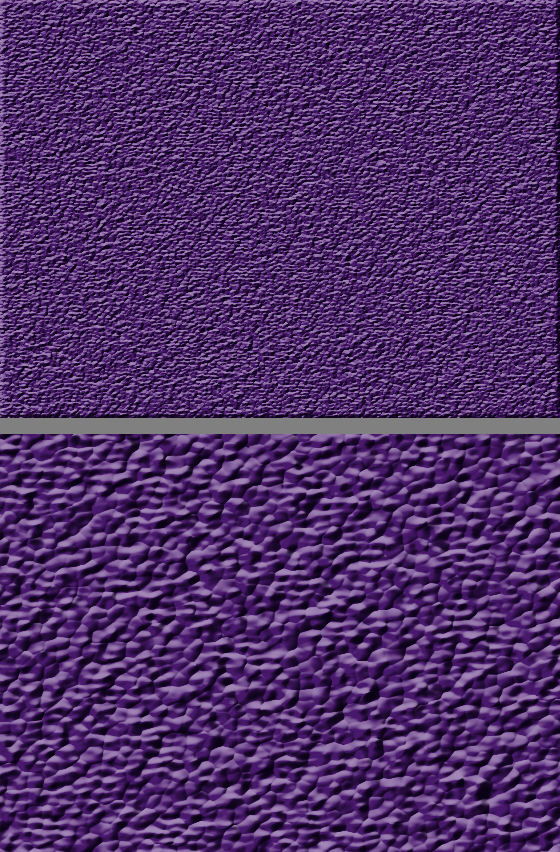
Top, the full canvas; bottom, a detail of the centre.
Write a Shadertoy shader that draws this texture.

```glsl
// Embossed purple plaster: fine broken wrinkles lit from the upper left, with a bevelled rim.

vec3 hash3(vec2 cell) {
    vec3 q = fract(cell.xyx * vec3(0.1031, 0.1030, 0.0973));
    q += dot(q, q.yxz + 33.33);
    return fract((q.xxy + q.yzz) * q.zyx);
}

// Slope of rounded cellular domes: smoothly blended offset from the nearest centre
vec2 domeSlope(vec2 p) {
    vec2 cell = floor(p);
    vec2 slope = vec2(0.0);
    float total = 0.0;
    for (int j = -1; j <= 1; j++) {
        for (int i = -1; i <= 1; i++) {
            vec2 id = cell + vec2(i, j);
            vec2 offset = p - id - hash3(id).xy;
            float weight = exp(-13.0 * dot(offset, offset));
            slope += weight * offset;
            total += weight;
        }
    }
    return slope / max(total, 1e-5);
}

// Slope of scattered soft bumps and pits of random strength, one per cell
vec2 bumpSlope(vec2 p) {
    vec2 cell = floor(p);
    vec2 slope = vec2(0.0);
    for (int j = -1; j <= 1; j++) {
        for (int i = -1; i <= 1; i++) {
            vec2 id = cell + vec2(i, j);
            vec3 random = hash3(id + 71.0);
            vec2 offset = p - id - random.xy;
            slope += (2.0 * random.z - 1.0) * offset * exp(-5.0 * dot(offset, offset));
        }
    }
    return slope;
}

// Slope of short level rows that come and go in patches
float rowSlope(vec2 p) {
    float patches = sin(31.0 * p.x + 2.0 * sin(23.0 * p.y))
                  * sin(47.0 * p.y + 2.0 * sin(19.0 * p.x));
    float wobble = 0.8 * sin(57.0 * p.x + 29.0 * p.y) + 0.8 * sin(271.0 * p.x - 190.0 * p.y);
    return smoothstep(-0.4, 0.6, patches) * sin(760.0 * p.y + wobble);
}

// Raised rim: positive along the left and top, negative along the right and bottom
float bevel(vec2 p, vec2 size) {
    vec2 lit = 1.0 - smoothstep(0.002, 0.013, vec2(p.x, size.y - p.y));
    vec2 shaded = 1.0 - smoothstep(0.002, 0.012, vec2(size.x - p.x, p.y));
    return 1.0 * max(lit.x, lit.y) - 1.5 * max(shaded.x, shaded.y);
}

void mainImage(out vec4 fragColor, in vec2 fragCoord) {
    vec2 size = vec2(iResolution.x / iResolution.y, 1.0);
    vec2 p = fragCoord / iResolution.y;

    // Relief: slanted grains, level dashes, larger lumps and rows
    vec2 slanted = vec2(p.x, p.y - 0.12 * p.x);
    vec2 slope = 2.1 * domeSlope(slanted * vec2(104.0, 126.0))
               + 9.0 * bumpSlope(p * vec2(92.0, 138.0))
               + 4.0 * bumpSlope(slanted * vec2(58.0, 78.0) + 17.0);
    slope.y += 0.85 * rowSlope(p);

    // Two light angles let some glints fall on half-shaded flanks; tanh makes the flanks crisp
    float rim = bevel(p, size);
    float diffuse = 1.9 * tanh(0.8 * (dot(slope, vec2(-0.7, 0.72)) + rim));
    float glint = 1.9 * tanh(0.8 * (dot(slope, vec2(-0.2, 0.98)) + rim));

    // Purple ground, lavender glints, deep violet shadows
    vec3 purple = vec3(0.28, 0.095, 0.42);
    vec3 lavender = vec3(0.86, 0.80, 0.90);
    vec3 shadow = vec3(0.03, 0.005, 0.07);
    vec3 color = mix(purple, lavender, clamp(0.33 * glint, 0.0, 1.0));
    color = mix(shadow, color, clamp(1.0 + 0.52 * diffuse, 0.0, 1.0));
    fragColor = vec4(color, 1.0);
}
```
